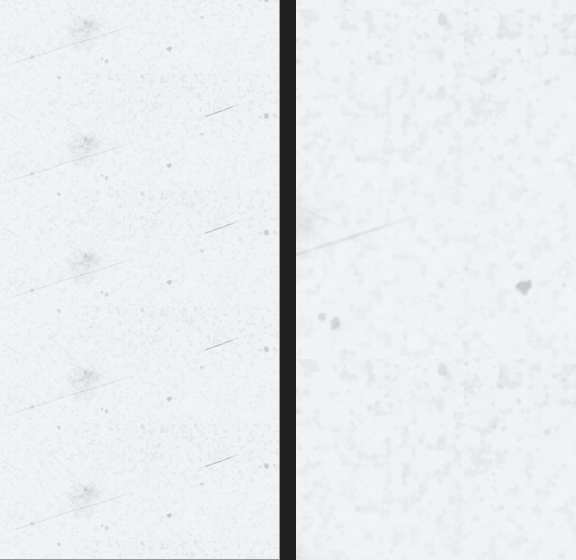
Left, the full canvas; right, a detail of the centre.
Reproduce this texture procedurally as a WebGL 2 fragment shader.

```glsl
#version 300 es
precision highp float;

uniform vec2 u_resolution;
out vec4 outColor;

const vec3 PAPER = vec3(0.942, 0.952, 0.957);
const vec3 GRIME = vec3(0.60, 0.61, 0.62);
const vec3 BORDER = vec3(0.60, 0.60, 0.61);
const float TILE_HEIGHT = 0.41667; // in canvas widths: 4.8 repeats down, 1 across
const float SEAM_OFFSET = 0.2604;
const float BORDER_WIDTH = 0.0035;

// Integer hash, two values from 0 to 1
vec2 hash2(vec2 cell, float seed) {
  uvec3 v = uvec3(ivec3(vec3(cell, seed)) + 4096);
  v = v * 1664525u + 1013904223u;
  v.x += v.y * v.z; v.y += v.z * v.x; v.z += v.x * v.y;
  v ^= v >> 16u;
  v.x += v.y * v.z; v.y += v.z * v.x;
  return vec2(v.xy >> 8u) / 16777216.0;
}

float noise(vec2 p, float seed) {
  vec2 i = floor(p), f = fract(p);
  f = f * f * (3.0 - 2.0 * f);
  float low = mix(hash2(i, seed).x, hash2(i + vec2(1, 0), seed).x, f.x);
  float high = mix(hash2(i + vec2(0, 1), seed).x, hash2(i + 1.0, seed).x, f.x);
  return mix(low, high, f.y);
}

// Octaves are turned to hide the lattice
float fbm(vec2 p, float seed) {
  float sum = 0.0, gain = 0.5;
  for (int i = 0; i < 4; i++) {
    sum += gain * noise(p, seed + float(i));
    p = mat2(1.6, 1.2, -1.2, 1.6) * p;
    gain *= 0.5;
  }
  return sum / 0.9375;
}

// Round mark with a ragged rim
float spot(vec2 p, vec2 center, float radius, float soft) {
  float ragged = (noise(p * 170.0, 7.0) - 0.5) * radius * 0.6;
  return 1.0 - smoothstep(-soft, soft, length(p - center) + ragged - radius);
}

// Thin line, tapered at both ends and worn by noise
float scratch(vec2 p, vec2 a, vec2 b, float halfWidth, float soft) {
  vec2 ab = b - a;
  float t = clamp(dot(p - a, ab) / dot(ab, ab), 0.0, 1.0);
  float wobble = 0.003 * (noise(p * 18.0, 13.0) - 0.5);
  float line = 1.0 - smoothstep(0.0, soft, length(p - a - ab * t + vec2(0.0, wobble)) - halfWidth);
  float taper = smoothstep(0.0, 0.15, t) * smoothstep(1.0, 0.8, t);
  return line * taper * (0.45 + 0.55 * noise(p * 70.0, 11.0));
}

// Random flecks, one candidate per cell
float flecks(vec2 p, float cells, float chance, float size, float seed, float soft) {
  vec2 cell = floor(p * cells);
  vec2 place = hash2(cell, seed), kind = hash2(cell, seed + 50.0);
  vec2 center = (cell + 0.25 + 0.5 * place) / cells;
  float radius = size * (0.5 + 0.7 * kind.y);
  return step(kind.x, chance) * (0.25 + 0.75 * place.x) * spot(p, center, radius, soft);
}

// Broken discolouration around the two-lobed stain
float stain(vec2 p) {
  vec2 warped = p + 0.05 * (vec2(fbm(p * 40.0, 21.0), fbm(p * 40.0, 31.0)) - 0.5);
  float upper = smoothstep(0.065, 0.030, length((warped - vec2(0.306, 0.248)) * vec2(1.0, 1.5)));
  float lower = smoothstep(0.055, 0.040, length(warped - vec2(0.300, 0.292)));
  float broken = smoothstep(0.25, 0.8, fbm(p * 95.0, 41.0));
  return (0.13 * upper + 0.075 * lower) * (0.35 + 1.2 * broken);
}

float wear(vec2 p, float soft) {
  // Dusty band below each seam
  float band = smoothstep(0.26, 0.0, p.y) * smoothstep(0.1, 0.6, p.x);
  float dust = smoothstep(0.50, 0.78, fbm(p * 95.0, 61.0));
  float amount = band * (0.012 + 0.055 * dust) + 0.075 * dust + stain(p);
  for (int i = 0; i < 3; i++) {
    float k = float(i);
    float size = 0.0034 - 0.0007 * k;
    amount += (0.21 - 0.02 * k) * flecks(p, 20.0 + 24.0 * k, 0.10 + 0.16 * band, size, 70.0 + k, soft);
  }

  // Larger chips
  float chips = spot(p, vec2(0.604, 0.331), 0.0085, soft);
  chips += 0.65 * spot(p, vec2(0.211, 0.016), 0.0065, soft);
  chips += 0.50 * spot(p, vec2(0.508, 0.013), 0.0065, soft);
  chips += 0.50 * spot(p, vec2(0.721, 0.219), 0.0050, soft);
  chips += 0.85 * spot(p, vec2(0.951, 0.154), 0.0090, soft);
  chips += 0.50 * spot(p, vec2(0.927, 0.157), 0.0045, soft);
  chips += 0.50 * spot(p, vec2(0.980, 0.151), 0.0050, soft);
  chips += 0.70 * spot(p, vec2(0.380, 0.375), 0.0065, soft);
  chips += 0.60 * spot(p, vec2(0.364, 0.367), 0.0050, soft);
  chips += 0.35 * spot(p, vec2(0.115, 0.359), 0.0080, soft);
  chips += 0.55 * spot(p, vec2(0.307, 0.237), 0.0080, soft);
  amount += 0.46 * chips;

  // One deep scratch, then faint hairlines
  amount += 0.65 * scratch(p, vec2(0.720, 0.160), vec2(0.850, 0.114), 0.0006, soft);
  amount += 0.20 * scratch(p, vec2(0.010, 0.393), vec2(0.510, 0.236), 0.0006, soft);
  amount += 0.10 * scratch(p, vec2(0.150, 0.080), vec2(0.300, 0.225), 0.0004, soft);
  amount += 0.10 * scratch(p, vec2(0.190, 0.180), vec2(0.400, 0.262), 0.0004, soft);
  amount += 0.14 * scratch(p, vec2(0.000, 0.130), vec2(0.085, 0.178), 0.0004, soft);
  amount += 0.08 * scratch(p, vec2(0.010, 0.390), vec2(0.078, 0.270), 0.0004, soft);
  return clamp(amount, 0.0, 1.0);
}

void main() {
  float pixel = 1.0 / u_resolution.x;
  vec2 canvas = gl_FragCoord.xy * pixel;
  float fromTop = u_resolution.y * pixel - canvas.y;
  vec2 tile = vec2(canvas.x, mod(fromTop - SEAM_OFFSET, TILE_HEIGHT));

  float mottle = (fbm(tile * 30.0, 1.0) - 0.5) * 0.010 + (noise(tile * 170.0, 5.0) - 0.5) * 0.010;
  vec3 color = mix(PAPER + mottle, GRIME, wear(tile, max(0.0028, pixel)));

  // Thin border along the right and bottom edges
  float edge = min(1.0 - canvas.x, canvas.y);
  float border = 1.0 - smoothstep(-0.5, 0.5, (edge - BORDER_WIDTH) / pixel);
  outColor = vec4(mix(color, BORDER, border), 1.0);
}
```
